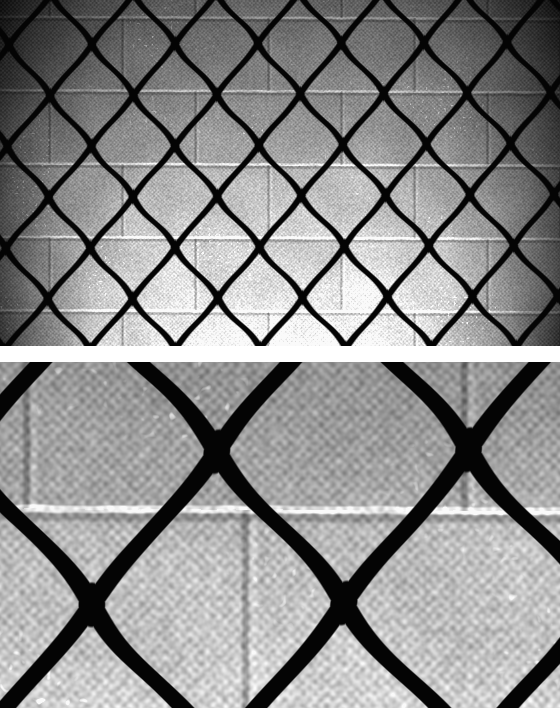
Top: the whole. Bottom: its middle third, enlarged.
Write a WebGL 1 fragment shader that draws this pattern.

```glsl
precision highp float;
uniform vec2 u_resolution;

float hash(vec2 p) {
  p = fract(p * vec2(0.1031, 0.1137));
  p += dot(p, p.yx + 33.33);
  return fract((p.x + p.y) * p.x * 37.0);
}

vec2 gradient(vec2 cell) {
  float angle = 6.2832 * hash(cell + 50.0);
  return vec2(cos(angle), sin(angle));
}

float gradientNoise(vec2 p) {
  vec2 i = floor(p), f = p - i;
  vec2 w = f * f * f * (f * (f * 6.0 - 15.0) + 10.0);
  vec2 e = vec2(1.0, 0.0);
  float low = mix(dot(gradient(i), f), dot(gradient(i + e), f - e), w.x);
  float high = mix(dot(gradient(i + e.yx), f - e.yx), dot(gradient(i + 1.0), f - 1.0), w.x);
  return mix(low, high, w.y);
}

// Signed offset from the nearest integer
float toNearest(float x) {
  return fract(x + 0.5) - 0.5;
}

float band(float d, float halfWidth, float blur) {
  return 1.0 - smoothstep(halfWidth - blur, halfWidth + blur, abs(d));
}

// Spotlight: brightest low in the middle, falling off to the sides
float lighting(vec2 p, float aspect) {
  float side = abs(2.0 * p.x / aspect - 1.0);
  float vertical = 2.0 * p.y - 1.0;
  float corner = 1.0 - 0.5 * pow(side, 4.0) * vertical * vertical;
  return (0.37 + 0.65 * p.y) * (1.0 - 0.65 * pow(side, 3.0)) * corner;
}

float blockWall(vec2 p, float light, float px) {
  float wobble = 0.0015 * gradientNoise(p * 35.0);
  float course = (p.y - 0.0485 - 0.004 * p.x + wobble) / 0.212;
  float row = floor(course);
  float column = (p.x - 0.354 + wobble) / 0.422 + 0.5 * mod(row, 2.0);
  float bed = toNearest(course) * 0.212;
  float joint = toNearest(column) * 0.422;

  // Block tone and rough surface
  float shade = light * (0.96 + 0.08 * hash(vec2(floor(column), row) + 9.0));
  shade *= 1.0 + 0.12 * gradientNoise(p * 9.0) + 0.13 * gradientNoise(p * 85.0)
         + 0.16 * gradientNoise(p * 190.0);
  float patches = smoothstep(-0.05, 0.4, gradientNoise(p * 5.0 + 3.0));
  shade += 0.5 * light * patches * smoothstep(0.3, 0.55, gradientNoise(p * 110.0 + 7.0));

  // Vertical joints: a dark groove with a lit edge
  shade *= 1.0 - 0.27 * band(joint, 0.0032, 0.002 + px * 0.5);
  shade += 0.12 * light * band(joint - 0.007, 0.003, 0.003);

  // Bed joints: a lit ledge with a shadow below
  float wear = 0.8 + 0.6 * gradientNoise(vec2(p.x * 22.0, row * 7.3));
  shade *= 1.0 - 0.22 * band(bed - 0.0075, 0.004, 0.003);
  shade += 0.5 * light * wear * band(bed, 0.0036, 0.001 + px * 0.5);
  return shade;
}

// Signed distance to the wires and the knots where they hook together
float chainLink(vec2 p) {
  p += 0.0018 * vec2(gradientNoise(p * 11.0), gradientNoise(p * 11.0 + 40.0));
  float u = (p.x - 0.506) / (0.239 + 0.0078 * p.y);
  float v = (p.y - 0.127 + 0.006 * (p.x - 0.506)) / 0.147;
  float a = u + 0.5 * v, b = u - 0.5 * v;

  // Wires steepen as they approach each knot
  float bend = sin(6.2832 * v);
  float wireA = abs(toNearest(a - 0.012 * bend));
  float wireB = abs(toNearest(b + 0.026 * bend));
  float wires = min(wireA, wireB) * 0.187 - 0.0084;

  // Oval knots, each with its own slant
  float fa = toNearest(a), fb = toNearest(b);
  vec2 d = vec2(0.5 * (fa + fb) * 0.242, (fa - fb) * 0.147);
  d.x -= d.y * 0.3 * (hash(floor(vec2(a, b) + 0.5) + 20.0) - 0.5);
  float knots = (length(d / vec2(0.0128, 0.0215)) - 1.0) * 0.0128;
  return min(wires, knots);
}

void main() {
  float px = 1.0 / u_resolution.y;
  vec2 p = gl_FragCoord.xy * px;
  p.y = 1.0 - p.y;
  float light = lighting(p, u_resolution.x * px);
  float shade = blockWall(p, light, px);

  // Fine halftone screen over the wall
  shade += 0.09 * sin(p.x * 546.0) * sin(p.y * 546.0) * (0.35 + 0.65 * light);
  shade = clamp(shade, 0.03, 0.98);

  float fence = 1.0 - smoothstep(-px, px, chainLink(p));
  gl_FragColor = vec4(vec3(mix(shade, 0.015, fence)), 1.0);
}
```
